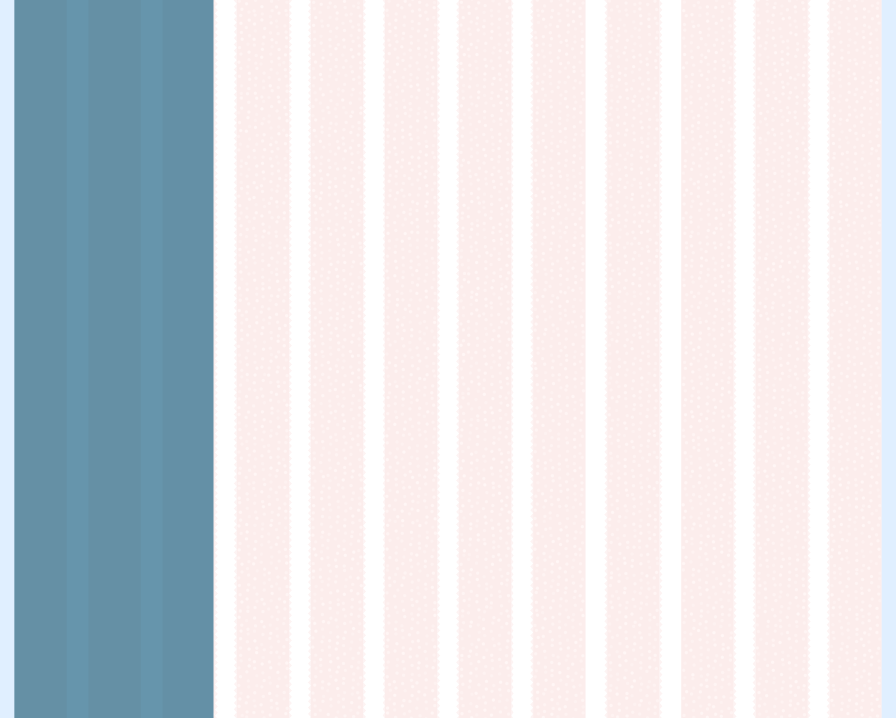
A Shadertoy shader for this pattern:

```glsl
// Lengths are fractions of the canvas width
const float MARGIN = 0.0160;
const float PITCH = 0.0827;
const float STRIPE = 0.0586;
const float PANEL_END = 0.2383;
const float TOOTH_PITCH = 0.0070;
const float TOOTH_DEPTH = 0.0030;
const float TOOTH_OPACITY = 0.65;
const float DOT_COLUMNS = 7.0;
const float DOT_RADIUS = 0.0018;
const float DOT_JITTER = 0.48;
const float PANEL_VARIATION = 0.008;

const vec3 BORDER = vec3(0.880, 0.937, 1.000);
const vec3 PAPER = vec3(1.000, 1.000, 1.000);
const vec3 PINK = vec3(0.988, 0.929, 0.925);
const vec3 DOT = vec3(1.000, 0.965, 0.961);
const vec3 PANEL_GAP = vec3(0.400, 0.584, 0.675);
const vec3 PANEL_STRIPE = vec3(0.396, 0.565, 0.647);

float hash(vec2 p) {
    vec3 q = fract(vec3(p.xyx) * 0.1031);
    q += dot(q, q.yzx + 33.33);
    return fract((q.x + q.y) * q.z);
}

// Antialiased coverage where the signed distance is positive
float cover(float d, float aa) {
    return smoothstep(-aa, aa, d);
}

// Outward reach of a triangular fringe; its depth varies per edge
float fringe(float y, vec2 edge) {
    float wave = abs(2.0 * fract(y / TOOTH_PITCH + hash(edge + 7.0)) - 1.0);
    return TOOTH_DEPTH * wave * smoothstep(0.1, 0.6, hash(edge));
}

// Staggered, jittered specks with uneven strength
float specks(vec2 p, float stripe, float aa) {
    float size = STRIPE / DOT_COLUMNS;
    vec2 g = p / size;
    g.y += 0.5 * mod(floor(g.x), 2.0);
    vec2 cell = floor(g);
    vec2 key = cell + vec2(stripe * 19.0, 3.0);
    vec2 jitter = vec2(hash(key), hash(key + 41.0)) - 0.5;
    float d = length(fract(g) - 0.5 - DOT_JITTER * jitter) * size;
    float inside = step(0.0, cell.x) * step(cell.x, DOT_COLUMNS - 1.0);
    return inside * cover(DOT_RADIUS - d, aa) * mix(0.4, 1.0, hash(key + 83.0));
}

void mainImage(out vec4 fragColor, in vec2 fragCoord) {
    vec2 p = fragCoord / iResolution.x;
    float aa = 0.75 / iResolution.x;

    // Stripe index and position, with half a gap on either side
    float halfGap = 0.5 * (PITCH - STRIPE);
    float x = p.x - MARGIN;
    float id = floor((x + halfGap) / PITCH);
    x -= id * PITCH;

    // Plain body with a paler toothed fringe
    float left = x;
    float right = STRIPE - x;
    float body = cover(min(left, right), aa);
    float toothed = cover(min(left + fringe(p.y, vec2(id, 1.0)),
                              right + fringe(p.y, vec2(id, 2.0))), aa);
    vec3 stripeColor = mix(PINK, DOT, specks(vec2(x, p.y), id, aa));
    vec3 color = mix(PAPER, stripeColor, max(body, TOOTH_OPACITY * toothed));

    // Blue panel with faint stripes showing through
    float shade = PANEL_VARIATION * (hash(vec2(id, 5.0)) - 0.5);
    vec3 panel = mix(PANEL_GAP, PANEL_STRIPE + vec3(shade, 0.0, -shade), body);
    color = mix(color, panel, cover(PANEL_END - p.x, aa));

    // Pale side borders
    float inside = cover(min(p.x, 1.0 - p.x) - MARGIN, aa);
    fragColor = vec4(mix(BORDER, color, inside), 1.0);
}
```
